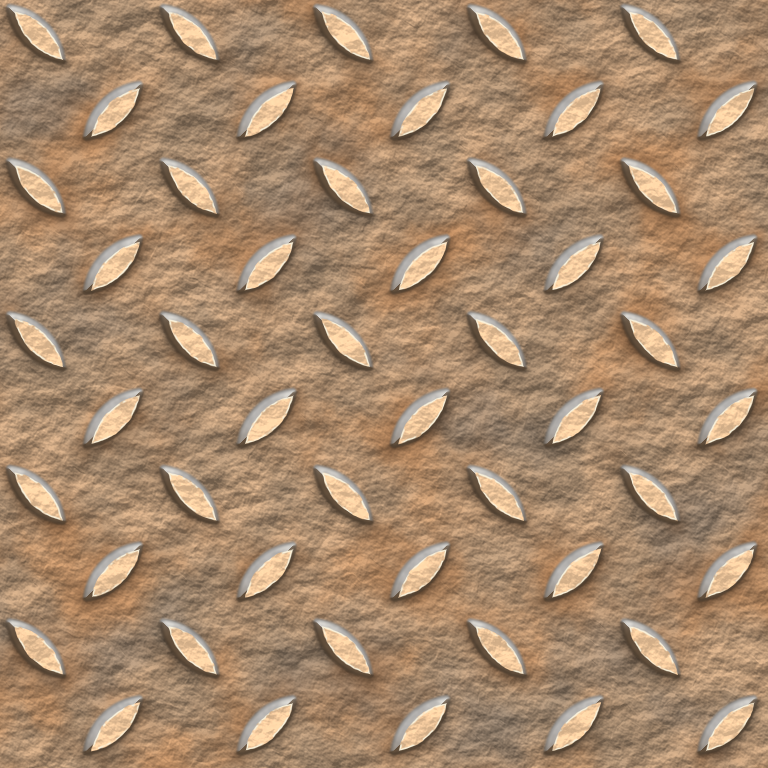
This texture is drawn by a three.js fragment shader. Its source:

```glsl
// Weathered tread plate: rusty stone-like ground with worn, raised lens-shaped lugs.
varying vec2 vUv;

vec2 gradientAt(vec2 cell) {
  vec3 h = fract(vec3(cell.xyx) * vec3(0.1031, 0.1030, 0.0973));
  h += dot(h, h.yzx + 33.33);
  float angle = 6.2832 * fract((h.x + h.y) * h.z);
  return vec2(cos(angle), sin(angle));
}

float gradientNoise(vec2 p) {
  vec2 i = floor(p), f = fract(p);
  vec2 u = f * f * f * (f * (f * 6.0 - 15.0) + 10.0);
  vec2 e = vec2(1.0, 0.0);
  float low = mix(dot(gradientAt(i), f), dot(gradientAt(i + e), f - e), u.x);
  float high = mix(dot(gradientAt(i + e.yx), f - e.yx), dot(gradientAt(i + 1.0), f - 1.0), u.x);
  return mix(low, high, u.y);
}

float fbm(vec2 p) {
  float sum = 0.0, amplitude = 1.0;
  for (int i = 0; i < 5; i++) {
    sum += amplitude * gradientNoise(p);
    p = mat2(1.6, 1.2, -1.2, 1.6) * p + 7.3;
    amplitude *= 0.52;
  }
  return sum;
}

// Rough ground with small chipped ledges
float groundHeight(vec2 p) {
  vec2 warped = p + 0.06 * vec2(gradientNoise(p * 9.0), gradientNoise(p * 9.0 + 31.0));
  float ledge = gradientNoise(warped * vec2(5.0, 8.0)) + 0.25 * gradientNoise(warped * 21.0);
  return fbm(p * vec2(4.0, 5.0)) + 0.09 * smoothstep(0.0, 0.16, ledge);
}

// Rounded lens on a diagonal; slant is 1 for rising, -1 for falling
float lensDistance(vec2 q, float slant) {
  vec2 a = abs(vec2(slant * q.x - q.y, slant * q.x + q.y)) * 0.7071;
  float d = (a.y - 0.24) * 0.32 > a.x * 0.24
    ? length(a - vec2(0.0, 0.24))
    : length(a + vec2(0.32, 0.0)) - 0.4;
  return d - 0.025;
}

void main() {
  vec2 p = vUv * 5.0;

  // Ground: brown base, rust and grey stains, light from above
  float relief = groundHeight(p) - groundHeight(p + vec2(-0.004, 0.012));
  float rust = fbm(p * 1.3 + 11.0);
  float soot = fbm(p * 0.8 + 47.0);
  float grain = gradientNoise(p * 42.0);
  vec3 color = mix(vec3(0.61, 0.51, 0.41), vec3(0.71, 0.58, 0.455),
    smoothstep(-0.4, 0.4, fbm(p * 2.1 + 3.0)));
  color = mix(color, vec3(0.72, 0.52, 0.35), 0.6 * smoothstep(0.0, 0.6, rust));
  color = mix(color, vec3(0.48, 0.43, 0.38), 0.65 * smoothstep(0.08, 0.6, soot));
  color *= 1.0 + clamp(1.5 * relief, -0.3, 0.25) + 0.06 * grain;

  // Two lugs per cell, leaning opposite ways
  for (int i = 0; i < 2; i++) {
    float k = float(i);
    float slant = 2.0 * k - 1.0;
    vec2 q = fract(p - mix(vec2(0.234, 0.78), vec2(0.735, 0.28), k) + 0.5) - 0.5;
    float d = lensDistance(q, slant);
    vec2 e = vec2(0.008, 0.0);
    vec2 outward = normalize(vec2(
      lensDistance(q + e, slant) - lensDistance(q - e, slant),
      lensDistance(q + e.yx, slant) - lensDistance(q - e.yx, slant)) + 1e-5);

    // Rust halo and contact shadow
    float halo = exp(-9.0 * max(d, 0.0));
    color = mix(color, vec3(0.66, 0.46, 0.30), halo * smoothstep(-0.4, 0.5, rust) * 0.5);
    color *= 1.0 - 0.38 * exp(-32.0 * max(d, 0.0)) * smoothstep(0.6, -0.5, outward.y);

    // Bevelled rim: steel on the upper side, dark brown below
    float wear = gradientNoise(p * 13.0) + 0.5 * gradientNoise(p * 34.0);
    float lit = smoothstep(-0.45, 0.6, outward.y);
    vec3 rim = mix(vec3(0.36, 0.29, 0.22), vec3(0.67, 0.66, 0.65), lit);
    rim *= 0.84 + 0.22 * smoothstep(0.0, -0.03, d) + 0.08 * wear;
    float plateau = lensDistance(q - vec2(0.018, -0.012), slant) + 0.036 + 0.007 * wear;
    float glint = smoothstep(0.045, 0.012, plateau) * smoothstep(0.1, 0.22, q.y + 0.03 * wear);
    rim = mix(rim, vec3(0.97, 0.96, 0.93), glint * lit);
    color = mix(color, rim, smoothstep(0.012, -0.014, d));

    // Worn cream top with a bright chipped edge
    vec3 top = vec3(0.94, 0.78, 0.61) * (1.0 + clamp(relief, -0.12, 0.1) + 0.04 * grain);
    float edge = smoothstep(0.014, 0.002, abs(plateau + 0.002));
    top = mix(top, vec3(0.98, 0.95, 0.86), edge * smoothstep(-0.25, 0.2, wear + 0.1));
    color = mix(color, top, smoothstep(0.005, -0.005, plateau));
  }

  gl_FragColor = vec4(color, 1.0);
}
```
